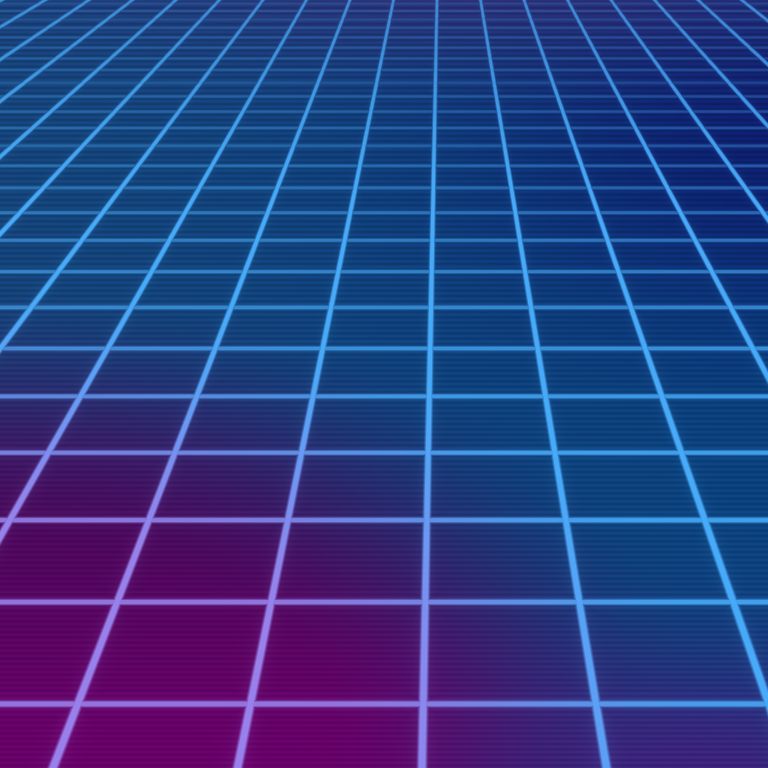
Reproduce this background procedurally as a WebGL 1 fragment shader.

```glsl
precision highp float;
uniform vec2 u_resolution;

// Distance from a value to the nearest whole number
float nearestWhole(float value) {
  return abs(fract(value + 0.5) - 0.5);
}

// Bright soft-edged core with a faint halo
float neonLine(float dist, float halfWidth) {
  float pixel = 1.0 / min(u_resolution.x, u_resolution.y);
  float soft = 0.5 * halfWidth + 0.6 * pixel;
  float core = 1.0 - smoothstep(max(halfWidth - soft, 0.0), halfWidth + soft, dist);
  float halo = 0.22 * exp(-dist / (halfWidth * 1.5));
  return min(core + halo, 1.0);
}

// Soft round spot of light, 1 at its center
float spot(vec2 p, vec2 center, vec2 size) {
  vec2 q = (p - center) / size;
  return exp(-dot(q, q));
}

vec3 backdrop(vec2 p, float blueness) {
  vec3 magenta = mix(vec3(0.42, 0.0, 0.42), vec3(0.31, 0.03, 0.37),
                     smoothstep(0.0, 0.35, p.y));
  vec3 blue = mix(vec3(0.08, 0.27, 0.49), vec3(0.04, 0.27, 0.51), p.x);
  vec3 navy = vec3(0.05, 0.10, 0.43);
  vec3 violet = vec3(0.24, 0.15, 0.46);

  vec3 color = mix(magenta, blue, blueness);
  color = mix(color, navy, 0.9 * spot(p, vec2(1.05, 0.83), vec2(0.42, 0.25)));
  color = mix(color, violet, 0.75 * spot(p, vec2(0.65, 1.06), vec2(0.55, 0.13)));
  color = mix(color, vec3(0.29, 0.11, 0.50),
              0.85 * spot(p, vec2(0.92, -0.03), vec2(0.26, 0.17)));
  return color;
}

void main() {
  vec2 p = gl_FragCoord.xy / u_resolution;
  float blueness = smoothstep(0.25, 0.58, length(p * vec2(0.6, 0.9)));
  vec3 color = backdrop(p, blueness);

  // Fine scanlines
  color *= 0.96 + 0.09 * cos(6.28318 * 144.0 * p.y);

  // Floor in perspective: depth shrinks to 0 at a horizon above the canvas
  float depth = 1.3086 - p.y;
  float column = (p.x - 0.5495 - 0.0195 * p.y) / (0.1836 * depth);
  float row = (1.0 / depth - 0.8162) / 0.0991;

  // Distances to the nearest rail and rung, in canvas units
  float lean = 0.0195 - 0.1836 * floor(column + 0.5);
  float railDist = nearestWhole(column) * 0.1836 * depth / sqrt(1.0 + lean * lean);
  float rungDist = nearestWhole(row) * 0.0991 * depth * depth;

  float rail = neonLine(railDist, 0.0006 + 0.0036 * depth);
  float rung = neonLine(rungDist, 0.0005 + 0.0026 * depth);
  rail *= mix(0.7, 0.95, smoothstep(0.3, 0.6, depth));
  rung *= mix(0.2, 0.85, smoothstep(0.3, 0.95, depth));

  // Lines turn from lavender to sky blue along with the backdrop
  vec3 neon = mix(vec3(0.61, 0.53, 0.95), vec3(0.29, 0.69, 1.0), blueness);
  color = mix(color, neon, max(rail, rung));

  gl_FragColor = vec4(color, 1.0);
}
```
